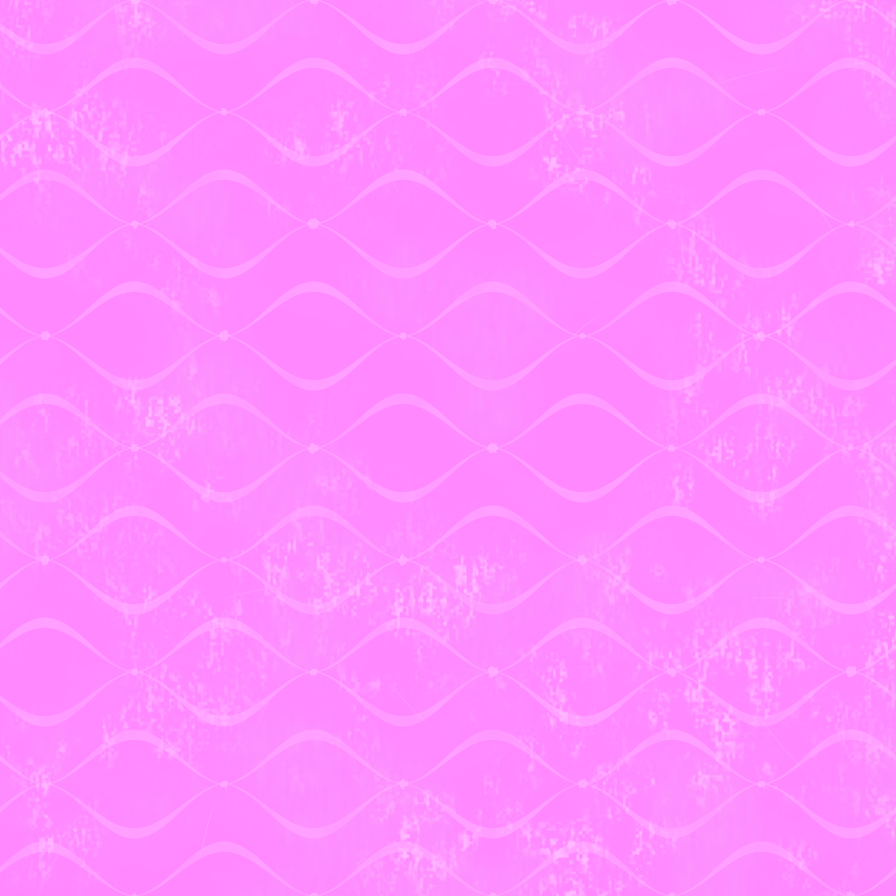
Reproduce this pattern procedurally as a WebGL 1 fragment shader.

```glsl
precision highp float;

uniform vec2 u_resolution;

const float PI = 3.14159265;
const vec2 REPEATS = vec2(5.0, 8.0);
const vec3 GROUND = vec3(1.0, 0.535, 1.0);
const vec3 RIBBON = vec3(1.0, 0.622, 1.0);
const vec3 MOTTLE = vec3(0.99, 0.585, 0.99);
const vec3 CHALK = vec3(1.0, 0.74, 1.0);

float hash(vec2 p) {
  return fract(sin(dot(p, vec2(127.1, 311.7))) * 43758.545);
}

float noise(vec2 p) {
  vec2 i = floor(p);
  vec2 f = fract(p);
  f = f * f * (3.0 - 2.0 * f);
  float low = mix(hash(i), hash(i + vec2(1.0, 0.0)), f.x);
  float high = mix(hash(i + vec2(0.0, 1.0)), hash(i + 1.0), f.x);
  return mix(low, high, f.y);
}

float fbm(vec2 p) {
  float sum = 0.0;
  float gain = 0.533;
  for (int i = 0; i < 4; i++) {
    sum += gain * noise(p);
    p = p * 2.03 + 17.3;
    gain *= 0.5;
  }
  return sum;
}

// Tapered ribbon around a lens; u runs from -1 to 1 between its tips
float lensRibbon(float u, float y, float soft) {
  float swell = 0.5 + 0.5 * cos(PI * u);
  float outer = 0.0608 * mix(swell, cos(0.5 * PI * u), 0.15);
  float width = mix(0.0014, 0.0115, swell);
  float center = outer - 0.5 * width;
  float d = abs(abs(y) - center) - 0.5 * width;
  return 1.0 - smoothstep(-soft, soft, d);
}

// Small irregular bead where neighbouring lenses meet
float bead(vec2 offset, float size, float soft) {
  float ragged = size * (0.7 + 0.6 * noise(offset * 500.0 + size * 9000.0));
  return 1.0 - smoothstep(-soft, soft, length(offset) - ragged);
}

// Clustered chalky specks with a vertical weave
float scuffs(vec2 p) {
  float patches = smoothstep(0.46, 0.78, fbm(p * 6.5 + 4.7));
  float clumps = smoothstep(0.38, 0.68, fbm(p * vec2(42.0, 30.0)));
  float threads = noise(p * vec2(310.0, 85.0));
  float specks = noise(p * 270.0 + 31.0);
  float grain = smoothstep(0.35, 0.85, 0.5 * threads + 0.5 * specks);
  return patches * clumps * grain;
}

// Hairline with a faded end on either side
float scratch(vec2 p, float seed, float soft) {
  vec2 center = vec2(hash(vec2(seed, 1.0)), hash(vec2(seed, 2.0)));
  float angle = PI * hash(vec2(seed, 3.0));
  float reach = mix(0.02, 0.06, hash(vec2(seed, 4.0)));
  vec2 axis = vec2(cos(angle), sin(angle));
  vec2 q = p - center;
  float along = dot(q, axis);
  float across = dot(q, vec2(-axis.y, axis.x)) + 1.2 * along * along;
  float line = 1.0 - smoothstep(0.0, 0.0006 + soft, abs(across));
  return line * (1.0 - smoothstep(0.4 * reach, reach, abs(along)));
}

void main() {
  vec2 p = gl_FragCoord.xy / u_resolution;
  float soft = 0.8 / min(u_resolution.x, u_resolution.y);

  // Alternate rows shift by half a repeat
  float row = floor(p.y * REPEATS.y + 0.5);
  float shift = 0.25 + 0.5 * mod(row, 2.0);
  float x = p.x * REPEATS.x - shift;
  float y = p.y - row / REPEATS.y;
  float u = 2.0 * (fract(x + 0.5) - 0.5);

  // Mottled ground
  float cloud = smoothstep(0.42, 0.72, fbm(p * 9.0 + 23.0));
  float weave = noise(p * vec2(190.0, 60.0));
  vec3 color = mix(GROUND, MOTTLE, cloud * (0.25 + 0.6 * weave));

  // Ribbons and beads, with slight fading
  float fade = 0.75 + 0.25 * smoothstep(0.25, 0.6, fbm(p * 34.0));
  color = mix(color, RIBBON, lensRibbon(u, y, soft) * fade);
  vec2 toBead = vec2((fract(x) - 0.5) / REPEATS.x, y);
  float size = mix(0.0032, 0.006, hash(vec2(floor(x), row)));
  color = mix(color, CHALK, 0.55 * bead(toBead, size, soft));

  // Surface wear
  float scratches = 0.0;
  for (int i = 0; i < 12; i++) {
    scratches = max(scratches, scratch(p, float(i) + 5.0, soft));
  }
  float wear = max(0.95 * scuffs(p), 0.22 * scratches);
  color = mix(color, CHALK, clamp(wear, 0.0, 1.0));

  gl_FragColor = vec4(color, 1.0);
}
```
